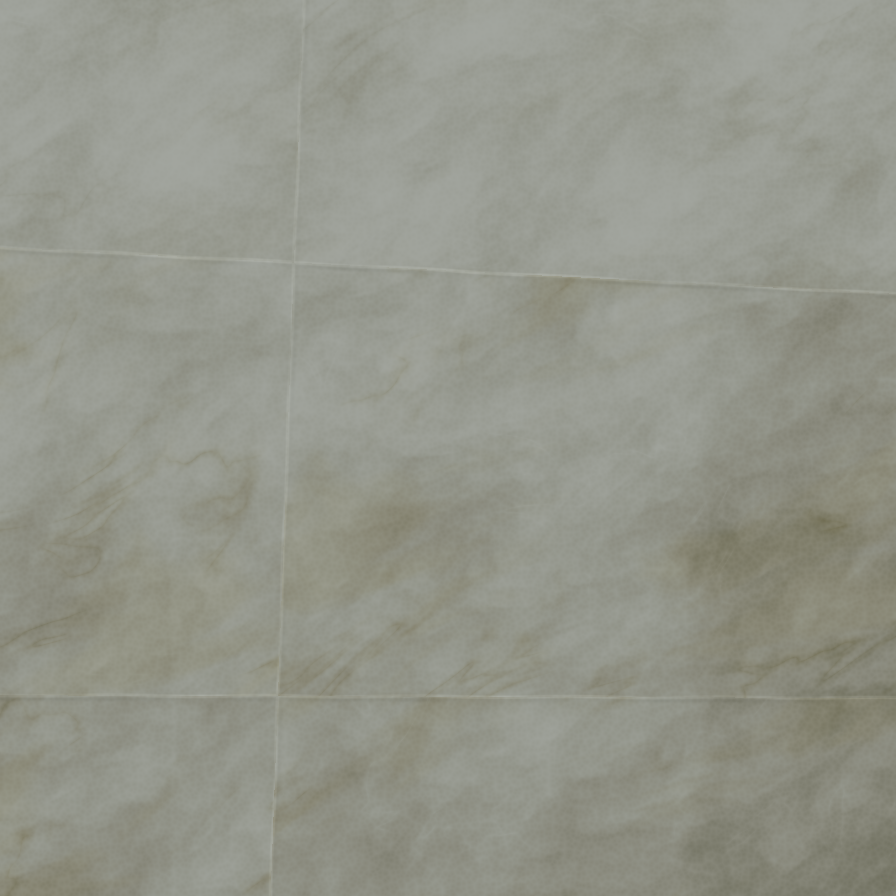
Give the GLSL for this texture, as a WebGL 1 fragment shader.

```glsl
precision highp float;
uniform vec2 u_resolution;

#define PALE vec3(0.62, 0.632, 0.602)
#define BODY vec3(0.58, 0.59, 0.55)
#define SHADE vec3(0.54, 0.54, 0.49)
#define DEEP vec3(0.48, 0.48, 0.42)
#define OCHRE_LOSS vec3(0.004, 0.016, 0.05)
#define TILE_SIZE vec2(0.9, 0.48)
#define JOINT_HALF_WIDTH 0.0019
#define JOINT_LIGHT 0.045
#define VEIN_DEPTH 1.0
#define CLOUD_DEPTH 1.05
#define MOTTLE_DEPTH 0.7
#define GRAIN 0.55

vec2 hash2(vec2 p) {
  vec2 k = vec2(dot(p, vec2(127.1, 311.7)), dot(p, vec2(269.5, 183.3)));
  return fract(sin(k) * 4375.85);
}

// Distance to the nearest scattered cell centre
float cellular(vec2 p) {
  vec2 cell = floor(p), f = fract(p);
  float nearest = 2.0;
  for (int y = -1; y <= 1; y++) {
    for (int x = -1; x <= 1; x++) {
      vec2 o = vec2(float(x), float(y));
      vec2 d = o + hash2(cell + o) - f;
      nearest = min(nearest, dot(d, d));
    }
  }
  return sqrt(nearest);
}

// Warped, rotated sine layers, centred on zero
float layers(vec2 p) {
  float sum = 0.0, amp = 0.5;
  for (int i = 0; i < 6; i++) {
    p += 0.38 * sin(p.yx * 1.3 + float(i) * 1.9);
    sum += amp * sin(p.x + 1.3) * sin(p.y);
    p = mat2(1.3, 1.1, -1.1, 1.3) * p + 2.7;
    amp *= 0.66;
  }
  return sum;
}

// Tile coordinates with the slight fan of the joints
vec2 tileSpace(vec2 p) {
  float u = (p.x - 0.302 - 0.037 * p.y) / TILE_SIZE.x;
  float v = (p.y - 0.224 + 0.003 * p.x) / (0.5 - 0.049 * p.x);
  return vec2(u, v);
}

vec3 palette(float tone) {
  vec3 c = mix(DEEP, SHADE, clamp(tone, -0.6, 1.0));
  c += (BODY - SHADE) * clamp(tone - 1.0, 0.0, 1.0);
  float glow = max(tone - 2.0, 0.0);
  return c + (PALE - BODY) * glow / (1.0 + 0.12 * glow * glow);
}

// Room light: bright above, shaded at the lower right, faint reflection
float roomTone(vec2 p) {
  float tone = 1.55 + 1.3 * smoothstep(0.0, 0.95, p.y);
  tone -= 0.95 * smoothstep(0.75, 0.81, p.x) * (1.0 - smoothstep(0.6, 0.82, p.y));
  tone += 0.25 * smoothstep(0.187, 0.194, p.x) * (1.0 - smoothstep(0.3, 0.5, p.y))
        * (1.0 - smoothstep(0.2, 0.5, p.x));
  return tone;
}

void main() {
  vec2 p = gl_FragCoord.xy / u_resolution;
  float pixel = 1.0 / min(u_resolution.x, u_resolution.y);
  vec2 uv = tileSpace(p);
  vec2 tile = floor(uv);
  vec2 shift = 9.0 * hash2(tile + 3.0);
  float warmth = 1.0 - 0.8 * step(1.0, tile.y);

  // Marble grain runs up to the right, in rounded blotches
  vec2 q = vec2(dot(p, vec2(0.88, 0.47)), dot(p, vec2(-0.47, 0.88)));
  float cloud = layers(q * vec2(11.0, 20.0) + shift);
  float mottle = cellular(q * vec2(15.0, 23.0) + shift + 0.8 * cloud) - 0.48;
  mottle += 0.7 * (cellular(q * vec2(42.0, 54.0) + cloud) - 0.48);

  // Short dark veins and finer pale threads
  float ridge = layers(q * vec2(7.0, 18.0) + shift.yx + 4.0);
  float region = layers(q * vec2(7.0, 10.0) - shift);
  float vein = smoothstep(0.0, 0.5, region) * exp(-9.0 * abs(ridge));
  float thread = smoothstep(0.1, 0.5, -region)
               * exp(-12.0 * abs(layers(q * vec2(13.0, 17.0) + shift + 2.0)));
  float stain = smoothstep(0.05, 0.65, layers(q * vec2(6.0, 15.0) + shift + 7.0));

  float tone = roomTone(p) + CLOUD_DEPTH * cloud - MOTTLE_DEPTH * mottle;
  tone -= (VEIN_DEPTH * vein + 0.3 * stain) * mix(0.55, 1.0, warmth);
  tone += 0.45 * thread + GRAIN * (cellular(p * 170.0) - 0.48);
  vec3 color = palette(tone);
  color -= OCHRE_LOSS * warmth * (0.6 * stain + 0.6 * vein);

  // Pale joints, worn unevenly, with a thin shadow beside them
  vec2 side = (fract(uv + 0.5) - 0.5) * TILE_SIZE;
  vec2 gap = abs(side + 0.0006 * sin(p.yx * 37.0));
  vec2 line = 1.0 - smoothstep(JOINT_HALF_WIDTH - pixel, JOINT_HALF_WIDTH + pixel, gap);
  vec2 offset = (side + vec2(-0.004, 0.004)) / 0.0024;
  vec2 shadow = exp(-offset * offset);
  float wear = clamp(0.75 + 0.6 * layers(p * 17.0), 0.3, 1.1);
  color -= 0.045 * max(shadow.x * 0.5, shadow.y) * (1.2 - wear);
  color += JOINT_LIGHT * max(line.x * (1.0 - 0.4 * p.y), line.y) * wear;

  gl_FragColor = vec4(color, 1.0);
}
```
